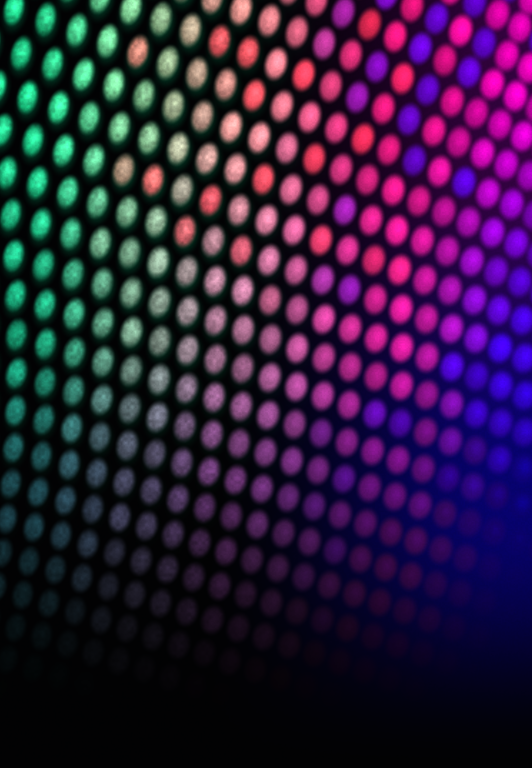
A Shadertoy shader for this pattern:

```glsl
// A curved wall of soft oval lamps fading from green through pink to blue.
// A quadratic warp bends a square lattice; Newton steps invert it per pixel,
// then the nearest lamps are summed as tilted ellipses over a dim glow.

float hash(vec2 p) {
    vec3 q = fract(vec3(p.xyx) * 0.1031);
    q += dot(q, q.yzx + 33.33);
    return fract((q.x + q.y) * q.z);
}

float noise(vec2 p) {
    vec2 c = floor(p), f = fract(p);
    f = f * f * (3.0 - 2.0 * f);
    return mix(mix(hash(c), hash(c + vec2(1, 0)), f.x),
               mix(hash(c + vec2(0, 1)), hash(c + vec2(1, 1)), f.x), f.y);
}

// Lattice index to position; the canvas is 768 units tall, y pointing down
vec2 lampCenter(vec2 g) {
    float i = g.x, k = g.y;
    return vec2(33.0 + 30.8 * i + 4.9 * k - 0.48 * k * k - 0.37 * i * k
                    + i * i * (0.012 * k - 0.2),
                140.0 + 10.0 * i + 42.7 * k - 0.4 * k * k - 0.26 * i * k
                    + 0.01 * i * k * k);
}

vec2 latticeIndex(vec2 p) {
    vec2 g = vec2(8.0, 4.0);
    for (int n = 0; n < 6; n++) {
        vec2 c = lampCenter(g);
        vec2 di = (lampCenter(g + vec2(0.1, 0.0)) - c) * 10.0;
        vec2 dk = (lampCenter(g + vec2(0.0, 0.1)) - c) * 10.0;
        g += inverse(mat2(di, dk)) * (p - c);
    }
    return g;
}

// Five colour stops across the width
vec3 ramp(float u, vec3 a, vec3 b, vec3 c, vec3 d, vec3 e) {
    vec3 col = mix(a, b, smoothstep(0.05, 0.27, u));
    col = mix(col, c, smoothstep(0.25, 0.44, u));
    col = mix(col, d, smoothstep(0.42, 0.76, u));
    return mix(col, e, smoothstep(0.74, 1.0, u));
}

vec3 lampColor(vec2 uv, vec2 id) {
    float u = uv.x, v = uv.y;
    vec3 top = ramp(u, vec3(0.1, 0.86, 0.55), vec3(0.48, 0.78, 0.55),
                    vec3(0.95, 0.62, 0.58), vec3(1.0, 0.1, 0.52), vec3(0.95, 0.0, 0.75));
    vec3 middle = ramp(u, vec3(0.1, 0.72, 0.52), vec3(0.5, 0.66, 0.56),
                       vec3(0.76, 0.5, 0.64), vec3(0.92, 0.12, 0.64), vec3(0.28, 0.0, 0.95));
    vec3 low = ramp(u, vec3(0.22, 0.52, 0.6), vec3(0.52, 0.48, 0.7),
                    vec3(0.72, 0.34, 0.8), vec3(0.7, 0.1, 0.9), vec3(0.08, 0.0, 1.0));
    vec3 col = mix(top, middle, smoothstep(0.08, 0.45, v));
    col = mix(col, low, smoothstep(0.42, 0.68, v));

    // Stray red and blue lamps
    float r = hash(id + 41.0);
    float red = step(0.78, r) * smoothstep(0.15, 0.3, u) * (1.0 - smoothstep(0.7, 0.85, u))
              * (1.0 - smoothstep(0.25, 0.45, v));
    float blue = step(r, 0.17) * smoothstep(0.5, 0.8, u);
    col = mix(col, vec3(1.0, 0.2, 0.28), red * 0.65);
    col = mix(col, vec3(0.25, 0.0, 1.0), blue * 0.75);
    col *= 0.88 + 0.24 * hash(id + 87.0);
    return col * (1.0 - smoothstep(0.36, 0.95, v));
}

void mainImage(out vec4 fragColor, in vec2 fragCoord) {
    vec2 p = vec2(fragCoord.x, iResolution.y - fragCoord.y) * 768.0 / iResolution.y;
    vec2 canvas = vec2(531.0, 768.0), uv = p / canvas;

    // Dim light between the lamps
    vec3 glow = mix(vec3(0.2, 0.0, 0.24), vec3(0.02, 0.0, 0.42), smoothstep(0.2, 0.62, uv.y));
    glow *= smoothstep(0.45, 1.05, uv.x + 0.1 * uv.y) * (1.0 - smoothstep(0.65, 1.0, uv.y));
    vec3 col = vec3(0.006, 0.008, 0.012) + glow;

    // Nearby lamps
    vec2 base = round(latticeIndex(p));
    for (int y = -1; y <= 1; y++)
    for (int x = -1; x <= 1; x++) {
        vec2 id = base + vec2(x, y);
        vec2 center = lampCenter(id);
        vec2 at = center / canvas;
        vec2 e = p - center;
        float tilt = 0.25 + 0.1 * (hash(id + 19.0) - 0.5);
        float c = cos(tilt), s = sin(tilt);
        vec2 size = vec2(mix(9.8, 12.6, at.x), mix(16.8, 13.2, at.y));
        vec2 q = vec2(c * e.x + s * e.y, s * e.x - c * e.y) / size;
        float d = length(q);

        // Green fringe leaning to the lower right
        float left = 1.0 - smoothstep(0.3, 0.65, at.x);
        float fringe = 1.0 - smoothstep(0.5, 1.55, length(q - vec2(0.18, -0.2)));
        col += vec3(0.0, 0.2, 0.12) * fringe * left * (1.0 - smoothstep(0.3, 0.75, at.y));

        // Soft body with a brighter core and mottled face
        float body = 1.0 - smoothstep(0.62, 1.2 + 0.1 * at.y, d);
        float core = exp(-3.0 * dot(q - vec2(0.1, 0.15), q - vec2(0.1, 0.15)));
        float mottle = 1.0 + 0.3 * (noise(p * 0.28) - 0.5) * left;
        vec3 lamp = lampColor(at, id) * (0.8 + 0.28 * core) * mottle;
        lamp += vec3(0.12) * core * left * (1.0 - smoothstep(0.2, 0.5, at.y));
        col = mix(col, max(lamp, col), body);
    }

    // Fine grain
    col *= 0.96 + 0.08 * noise(p * 0.7);
    fragColor = vec4(clamp(col, 0.0, 1.0), 1.0);
}
```
